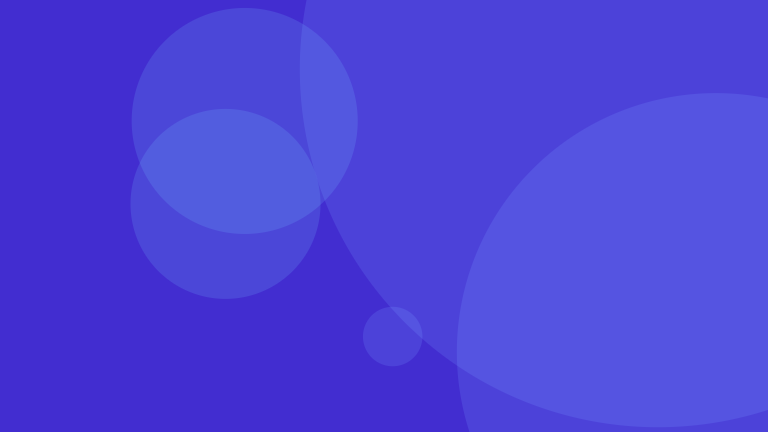
This background is drawn by a Shadertoy shader. Its source:

```glsl
// Overlapping translucent discs on a flat indigo ground.
// Each disc is an antialiased circle distance that blends a pale tint over
// whatever lies below, so overlaps grow lighter. Lengths are canvas heights.

const vec3 GROUND = vec3(0.259, 0.176, 0.816);
const vec3 PERIWINKLE = vec3(0.522, 0.722, 1.060);
const vec3 SKY = vec3(0.490, 0.850, 1.030);
const float OPACITY = 0.15;

// Discs: centre x, centre y, radius
const int DISC_COUNT = 5;
const int FIRST_SKY_DISC = 3;
const vec3 DISCS[DISC_COUNT] = vec3[DISC_COUNT](
    vec3(1.523, 0.840, 0.829),
    vec3(1.657, 0.185, 0.5995),
    vec3(0.909, 0.221, 0.0688),
    vec3(0.5664, 0.720, 0.2616),
    vec3(0.522, 0.528, 0.2199)
);

// Coverage of a disc, softened over one pixel
float discCoverage(vec2 point, vec3 disc, float pixel) {
    float edgeDistance = length(point - disc.xy) - disc.z;
    return clamp(0.5 - edgeDistance / pixel, 0.0, 1.0);
}

void mainImage(out vec4 fragColor, in vec2 fragCoord) {
    float pixel = 1.0 / iResolution.y;
    vec2 point = fragCoord * pixel;
    vec3 color = GROUND;

    // Layer the discs from back to front
    for (int i = 0; i < DISC_COUNT; i++) {
        vec3 tint = i < FIRST_SKY_DISC ? PERIWINKLE : SKY;
        color = mix(color, tint, OPACITY * discCoverage(point, DISCS[i], pixel));
    }

    fragColor = vec4(color, 1.0);
}
```
